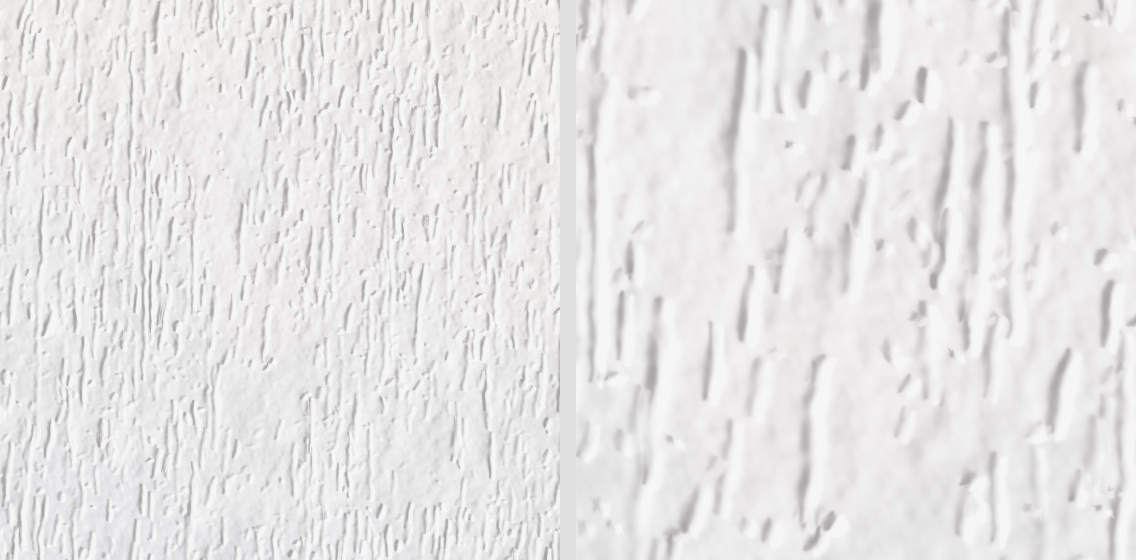
Left: the whole. Right: its middle third, enlarged.
Give the GLSL for this texture, as a Shadertoy shader.

```glsl
// White scraped plaster wall with broken vertical grooves, lit from the upper left.

vec3 hash3(vec2 cell, float seed) {
    vec3 q = fract(vec3(cell.xyx + seed * 7.31) * vec3(0.1031, 0.1030, 0.0973));
    q += dot(q, q.yxz + 33.33);
    return fract((q.xxy + q.yzz) * q.zyx);
}

float valueNoise(vec2 p, float seed) {
    vec2 cell = floor(p), f = fract(p);
    f = f * f * (3.0 - 2.0 * f);
    float low = mix(hash3(cell, seed).x, hash3(cell + vec2(1, 0), seed).x, f.x);
    float high = mix(hash3(cell + vec2(0, 1), seed).x, hash3(cell + vec2(1, 1), seed).x, f.x);
    return mix(low, high, f.y);
}

float fbm(vec2 p, float seed) {
    float sum = 0.0, amplitude = 0.5;
    for (int i = 0; i < 3; i++) {
        sum += amplitude * valueNoise(p, seed + float(i));
        p = p * 2.03 + 5.7;
        amplitude *= 0.5;
    }
    return sum / 0.875;
}

// Distance to a segment, growing faster towards its ends so that it tapers.
float taperedDistance(vec2 p, vec2 halfAxis) {
    float t = clamp(dot(p, halfAxis) / dot(halfAxis, halfAxis), -1.0, 1.0);
    return length(p - t * halfAxis) / (1.0 - 0.45 * t * t);
}

// Deepest of the randomly placed scratches around p, one candidate per cell.
float scratches(vec2 p, vec2 cellSize, vec2 lengths, vec2 leans,
                float width, float density, float seed) {
    vec2 home = floor(p / cellSize);
    float depth = 0.0;
    for (int y = -1; y <= 1; y++)
    for (int x = -1; x <= 1; x++) {
        vec2 cell = home + vec2(x, y);
        vec3 place = hash3(cell, seed);
        vec3 form = hash3(cell, seed + 11.0);
        vec2 center = (cell + place.xy) * cellSize;
        float patchiness = smoothstep(0.3, 0.55, fbm(center * vec2(7.0, 5.0), 3.0));
        float present = step(place.z, density * mix(0.3, 1.0, patchiness));
        float halfLength = mix(lengths.x, lengths.y, form.x * form.x);
        vec2 halfAxis = halfLength * normalize(vec2(mix(leans.x, leans.y, form.y), 1.0));
        float d = taperedDistance(p - center, halfAxis) / (width * mix(0.75, 1.2, place.x));
        depth = max(depth, present * mix(0.4, 1.0, form.z) * exp(-d * d));
    }
    return depth;
}

float plasterHeight(vec2 p) {
    // Ragged groove walls
    vec2 ragged = p;
    ragged.x += 0.012 * (fbm(p * vec2(42.0, 26.0), 21.0) - 0.5);
    ragged.y += 0.012 * (fbm(p * 55.0, 27.0) - 0.5);

    // Long, medium and short grooves, then small slanted pits
    float depth = scratches(ragged, vec2(0.11, 0.32), vec2(0.06, 0.22), vec2(-0.01, 0.03), 0.0050, 0.6, 1.0);
    depth = max(depth, scratches(ragged, vec2(0.024, 0.11), vec2(0.018, 0.075), vec2(-0.02, 0.12), 0.0050, 0.85, 2.0));
    depth = max(depth, scratches(ragged, vec2(0.024, 0.05), vec2(0.005, 0.028), vec2(-0.02, 0.3), 0.0047, 0.6, 4.0));
    depth = max(depth, 0.8 * scratches(ragged, vec2(0.022), vec2(0.001, 0.009), vec2(0.1, 1.5), 0.0040, 0.45, 6.0));

    // Uneven depth along each groove, over a lumpy coat
    depth *= mix(0.3, 1.5, fbm(p * vec2(48.0, 34.0), 31.0));
    float lumps = 0.75 * fbm(p * vec2(70.0, 48.0), 41.0);
    float swell = 0.8 * valueNoise(p * vec2(34.0, 14.0), 45.0);
    return lumps + swell - depth;
}

void mainImage(out vec4 fragColor, in vec2 fragCoord) {
    vec2 p = fragCoord / iResolution.y;

    // Slope along the light direction
    vec2 lightStep = vec2(0.0030, -0.0016);
    float slope = plasterHeight(p + lightStep) - plasterHeight(p - lightStep);
    float lit = smoothstep(-0.05, 0.5, slope);
    float shadow = smoothstep(-0.1, 1.1, -slope);

    // Slow drift from cool lower left to warm, brighter upper right
    float drift = clamp(0.25 * p.x + 0.75 * p.y + 0.6 * (fbm(p * 2.5, 51.0) - 0.5), 0.0, 1.0);
    vec3 coolWhite = vec3(0.904, 0.901, 0.912);
    vec3 warmWhite = vec3(0.944, 0.936, 0.926);
    vec3 color = mix(coolWhite, warmWhite, drift);

    // Cloudy patches and fine grain
    color += 0.045 * (fbm(p * vec2(13.0, 9.0), 57.0) - 0.5);
    color += 0.025 * (fbm(p * 110.0, 61.0) - 0.5);

    color = mix(color, vec3(0.972, 0.970, 0.970), 0.9 * lit);
    color = mix(color, vec3(0.66, 0.65, 0.65), shadow);
    fragColor = vec4(color, 1.0);
}
```
